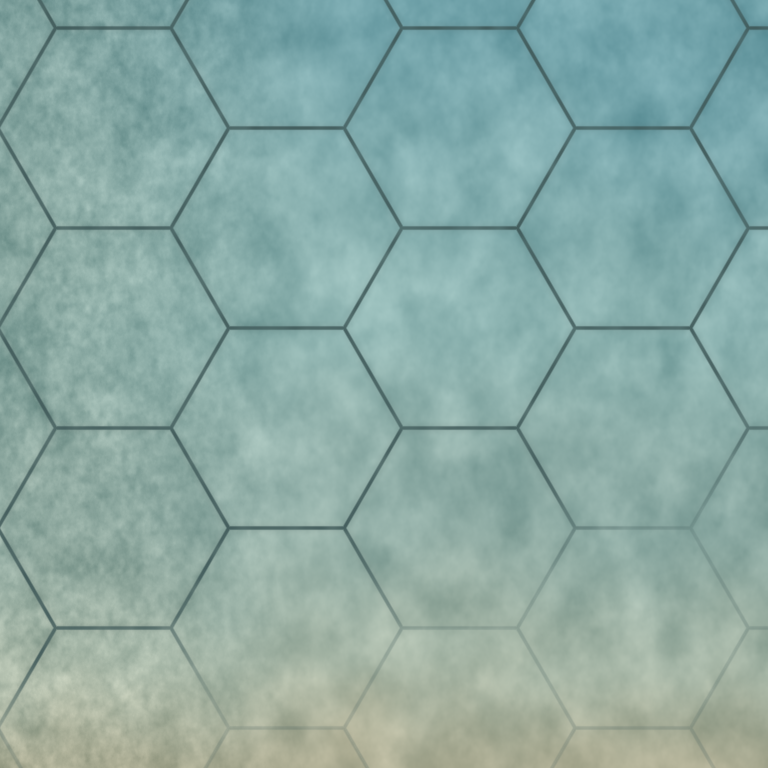
Write a three.js fragment shader that draws this pattern.

```glsl
varying vec2 vUv;

const float PITCH = 0.2604;
const vec2 FIRST_CENTER = vec2(0.1475, 0.8333);
const vec2 LATTICE = vec2(1.7320508, 1.0);
const vec3 GROUT = vec3(0.25, 0.35, 0.35);

// Hash without sine
float hash(vec2 p) {
  vec3 q = fract(p.xyx * 0.1031);
  q += dot(q, q.yzx + 33.33);
  return fract((q.x + q.y) * q.z);
}

float valueNoise(vec2 p) {
  vec2 cell = floor(p);
  vec2 f = fract(p);
  f = f * f * (3.0 - 2.0 * f);
  float low = mix(hash(cell), hash(cell + vec2(1.0, 0.0)), f.x);
  float high = mix(hash(cell + vec2(0.0, 1.0)), hash(cell + vec2(1.0)), f.x);
  return mix(low, high, f.y);
}

float fbm(vec2 p) {
  float sum = 0.0;
  float weight = 0.5;
  for (int i = 0; i < 4; i++) {
    sum += weight * valueNoise(p);
    p = mat2(1.6, 1.2, -1.2, 1.6) * p + 17.3;
    weight *= 0.5;
  }
  return sum / 0.9375;
}

// Offset from the nearest center of a flat-topped hexagon lattice
vec2 hexOffset(vec2 p) {
  vec2 a = mod(p + 0.5 * LATTICE, LATTICE) - 0.5 * LATTICE;
  vec2 b = mod(p, LATTICE) - 0.5 * LATTICE;
  return dot(a, a) < dot(b, b) ? a : b;
}

float hexEdgeDistance(vec2 offset) {
  vec2 q = abs(offset);
  return 0.5 - max(q.y, dot(q, vec2(0.8660254, 0.5)));
}

// Sand at the foot, sage in the middle, blue toward the upper right
vec3 glazeGradient(vec2 uv, float drift) {
  float h = uv.y + 0.05 * drift;
  vec3 color = mix(vec3(0.66, 0.66, 0.56), vec3(0.64, 0.70, 0.635), smoothstep(-0.02, 0.15, h));
  color = mix(color, vec3(0.56, 0.68, 0.655), smoothstep(0.08, 0.38, h));
  color = mix(color, vec3(0.56, 0.71, 0.70), smoothstep(0.35, 0.6, h));
  color = mix(color, vec3(0.44, 0.635, 0.665), smoothstep(0.55, 1.05, h + 0.16 * (uv.x - 0.5)));
  float leftShade = (1.0 - smoothstep(0.0, 0.5, uv.x)) * smoothstep(0.1, 0.35, h);
  return mix(color, vec3(0.53, 0.63, 0.59), 0.6 * leftShade);
}

// Cloudy stains plus a finer grain that is stronger on the left
float mottling(vec2 uv) {
  float clouds = fbm(uv * vec2(24.0, 19.0)) - 0.5;
  float broad = fbm(uv * 6.0 + 41.0) - 0.5;
  float grain = fbm(uv * vec2(105.0, 85.0) + 9.0) - 0.5;
  float roughness = mix(0.16, 0.04, smoothstep(0.1, 0.45, uv.x));
  return 0.19 * clouds + 0.07 * broad + roughness * grain;
}

// Lines wear away toward the lower right
float lineStrength(vec2 uv, float drift) {
  float border = 0.1 + 0.32 * uv.x + 0.06 * drift;
  return mix(0.2, 0.82, smoothstep(-0.12, 0.07, uv.y - border));
}

void main() {
  vec2 p = (vUv - FIRST_CENTER) / PITCH;
  vec2 offset = hexOffset(p);
  vec2 tileId = floor((p - offset) * vec2(1.1547005, 2.0) + 20.5);
  float edge = hexEdgeDistance(offset) * PITCH;
  float drift = 2.0 * fbm(vUv * 5.0 + 3.7) - 1.0;

  // Tile surface
  vec3 color = glazeGradient(vUv, drift);
  color += mottling(vUv) * vec3(1.1, 0.95, 0.9);
  color += 0.02 * (hash(tileId) - 0.5);

  // Worn grout with a faint dark halo
  float strength = lineStrength(vUv, drift);
  float line = 1.0 - smoothstep(0.0009, 0.0037, edge);
  float halo = 1.0 - smoothstep(0.0, 0.012, edge);
  float wear = 0.85 + 0.3 * valueNoise(vUv * 60.0);
  color *= 1.0 - 0.06 * halo * strength;
  color = mix(color, GROUT, clamp(line * strength * wear, 0.0, 1.0));

  gl_FragColor = vec4(color, 1.0);
}
```
